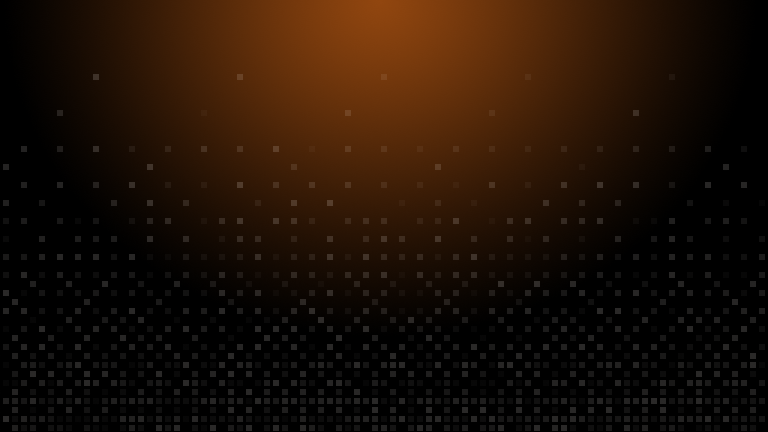
Reproduce this background procedurally as a Shadertoy shader.

```glsl
// A warm amber glow hangs from the top edge and fades into black.
// Small pale squares gather towards the bottom: an ordered dither decides
// which grid cells are lit, and a hash varies how faint each square is.

#define ROWS 48.0                       // grid cells over the canvas height
#define SQUARE_SIZE 0.667               // square side, in cells
#define GRID_OFFSET vec2(0.667, 0.556)  // first square centre from top left
#define DITHER_ORIGIN vec2(10.0, 8.0)   // cell where the dither pattern starts
#define FADE_START 4.0                  // row where squares begin to appear
#define FADE_POWER 2.2                  // how fast they gather downwards
#define GLOW_CENTER vec2(0.495, 1.0)
#define GLOW_RADIUS vec2(0.49, 0.78)
#define GLOW_COLOR vec3(0.57, 0.275, 0.06)
#define SQUARE_COLOR vec3(0.98, 0.95, 0.93)
#define ALPHA_RANGE vec2(0.025, 0.17)   // faintest and strongest square

float hash(vec2 p) {
    return fract(sin(dot(p, vec2(127.1, 311.7))) * 43758.5453);
}

// Rank of a cell in a 2x2 block: diagonal pair first, then the other two.
float blockRank(vec2 p) {
    vec2 b = mod(p, 2.0);
    return b.x == b.y ? b.x : 2.0 + b.y;
}

// Rank from 0 to 255 in a recursive 16x16 ordered dither.
float ditherRank(vec2 cell) {
    float rank = 0.0;
    float weight = 64.0;
    for (int level = 0; level < 4; level++) {
        rank += weight * blockRank(cell);
        cell = level == 0 ? ceil(cell * 0.5) : floor(cell * 0.5);
        weight *= 0.25;
    }
    return rank;
}

// Elliptical falloff, nearly linear with softened ends.
vec3 glow(vec2 uv) {
    float f = clamp(1.0 - length((uv - GLOW_CENTER) / GLOW_RADIUS), 0.0, 1.0);
    return GLOW_COLOR * mix(f, smoothstep(0.0, 1.0, f), 0.3);
}

// Opacity of the square grid at a point given in cells from the top left.
float squares(vec2 p, float pixel) {
    p -= GRID_OFFSET;
    vec2 cell = floor(p + 0.5);
    vec2 d = abs(p - cell) - 0.5 * SQUARE_SIZE;
    float shape = clamp(0.5 - max(d.x, d.y) / pixel, 0.0, 1.0);

    // Number of dither ranks lit on this row
    float depth = max(cell.y - FADE_START, 0.0) / 14.0;
    float lit = 18.0 * pow(depth, FADE_POWER);
    vec2 pattern = vec2(DITHER_ORIGIN.x - cell.x, cell.y - DITHER_ORIGIN.y);
    float on = step(ditherRank(pattern) + 0.5, lit);

    return shape * on * mix(ALPHA_RANGE.x, ALPHA_RANGE.y, hash(cell));
}

void mainImage(out vec4 fragColor, in vec2 fragCoord) {
    vec2 uv = fragCoord / iResolution.xy;
    float pixel = ROWS / iResolution.y;
    vec2 gridPos = vec2(fragCoord.x, iResolution.y - fragCoord.y) * pixel;

    vec3 color = glow(uv);
    color = mix(color, SQUARE_COLOR, squares(gridPos, pixel));

    // Fine grain against banding
    color += (hash(fragCoord) - 0.5) / 255.0;
    fragColor = vec4(color, 1.0);
}
```
